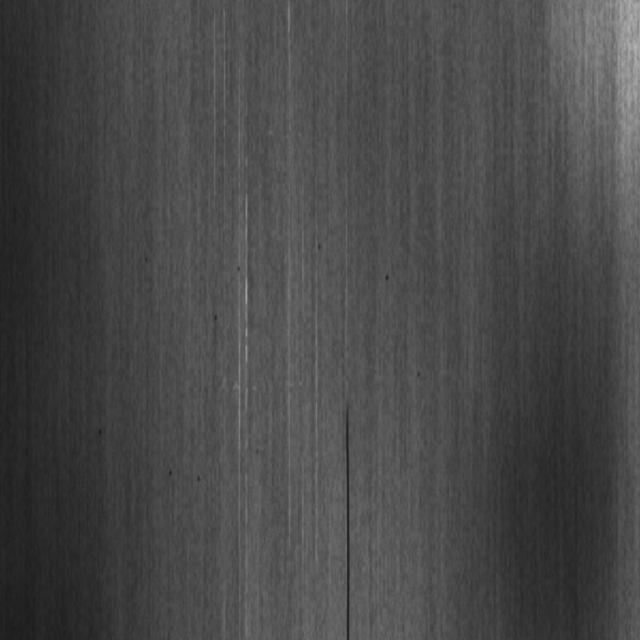
Write a WebGL 1 fragment shader that draws this texture.

```glsl
precision highp float;
uniform vec2 u_resolution;

#define GRAIN_AMOUNT 0.24
#define FINE_STREAKS 0.20
#define BROAD_STREAKS 0.11
#define SCRATCH_LIGHT 0.26
#define CRACK_X 0.543
#define CRACK_TOP 0.37
#define PIT_COUNT 10
#define NICK_COUNT 12
#define SCRATCH_COUNT 9

float hash(vec2 p) {
  vec3 q = fract(vec3(p.xyx) * 0.1031);
  q += dot(q, q.yzx + 33.33);
  return fract((q.x + q.y) * q.z);
}

float noise(vec2 p) {
  vec2 cell = floor(p);
  vec2 f = fract(p);
  f = f * f * (3.0 - 2.0 * f);
  float low = mix(hash(cell), hash(cell + vec2(1.0, 0.0)), f.x);
  float high = mix(hash(cell + vec2(0.0, 1.0)), hash(cell + vec2(1.0)), f.x);
  return mix(low, high, f.y);
}

float signedNoise(vec2 p) {
  return noise(p) - 0.5;
}

float blob(vec2 p, vec2 center, vec2 size) {
  vec2 d = (p - center) / size;
  return exp(-dot(d, d));
}

// Soft light and shade across the metal sheet
float sheen(vec2 p) {
  float slant = p.x + 0.11 * (p.y - 0.5);
  float tone = mix(0.135, 0.315, smoothstep(-0.04, 0.34, slant));
  tone += 0.035 * blob(p, vec2(0.43, 0.35), vec2(0.10, 0.60));
  tone += 0.065 * blob(p, vec2(0.59, 0.02), vec2(0.09, 0.30));
  tone -= 0.020 * blob(p, vec2(0.62, 0.85), vec2(0.14, 0.25));
  tone -= 0.145 * blob(p, vec2(0.88, 0.20), vec2(0.14, 0.38));
  float ragged = 0.05 * signedNoise(p * vec2(45.0, 3.0));
  float corner = smoothstep(0.80, 0.98, p.x + ragged);
  tone += 0.24 * corner * smoothstep(0.52, 1.02, p.y + 2.0 * ragged);
  tone += 0.08 * smoothstep(0.945, 0.985, p.x);
  return tone + 0.025 * signedNoise(p * vec2(9.0, 5.0) + 17.0);
}

// Vertical brushing, from wide bands down to short grains
float brushing(vec2 p) {
  float broad = signedNoise(p * vec2(48.0, 1.5) + 5.0);
  float fine = signedNoise(p * vec2(190.0, 2.5) + 31.0);
  float hair = signedNoise(p * vec2(330.0, 9.0) + 73.0);
  float grain = signedNoise(p * vec2(300.0, 110.0) + 11.0);
  float speck = signedNoise(p * vec2(420.0, 260.0) + 47.0);
  return BROAD_STREAKS * broad + FINE_STREAKS * (0.6 * fine + 0.6 * hair)
       + GRAIN_AMOUNT * (0.7 * grain + 0.4 * speck);
}

float line(float x, float center, float halfWidth) {
  return 1.0 - smoothstep(0.2 * halfWidth, 1.8 * halfWidth, abs(x - center));
}

// Broken bright scratches, one strong and several faint
float scratches(vec2 p) {
  float dashes = smoothstep(0.25, 0.75, noise(vec2(3.0, p.y * 75.0)));
  float reach = 0.35 + 0.65 * blob(p, vec2(0.385, 0.55), vec2(1.0, 0.16));
  reach *= 1.0 - smoothstep(0.80, 0.92, p.y);
  float light = line(p.x, 0.385, 0.0015) * reach * (0.35 + 0.65 * dashes);
  for (int i = 0; i < SCRATCH_COUNT; i++) {
    float id = float(i);
    float x = 0.30 + 0.26 * hash(vec2(id, 2.7));
    float patches = smoothstep(0.40, 0.85, noise(vec2(id * 7.0, p.y * 5.0)));
    float broken = 0.4 + 0.6 * noise(vec2(id * 9.0, p.y * 90.0));
    light += 0.38 * line(p.x, x, 0.0013) * patches * broken;
  }
  return light;
}

// Long dark crack rising from the lower edge
float crack(vec2 p) {
  float center = CRACK_X + 0.003 * signedNoise(vec2(8.0, p.y * 9.0));
  float fade = 1.0 - smoothstep(CRACK_TOP - 0.05, CRACK_TOP + 0.03, p.y);
  return line(p.x, center, 0.0019) * fade;
}

float pits(vec2 p) {
  float dark = 0.0;
  for (int i = 0; i < PIT_COUNT; i++) {
    float id = float(i);
    vec2 center = vec2(0.12 + 0.72 * hash(vec2(id, 13.0)),
                       0.24 + 0.45 * hash(vec2(id, 29.0)));
    float strength = 0.35 + 0.65 * hash(vec2(id, 41.0));
    dark += strength * blob(p, center, vec2(0.0021, 0.0042));
  }
  return min(dark, 1.0);
}

float nicks(vec2 p) {
  float light = 0.0;
  for (int i = 0; i < NICK_COUNT; i++) {
    float id = float(i);
    float row = mix(0.40, 0.79, step(0.5, hash(vec2(id, 53.0))));
    vec2 center = vec2(0.33 + 0.14 * hash(vec2(id, 61.0)),
                       row + 0.012 * (hash(vec2(id, 67.0)) - 0.5));
    light += blob(p, center, vec2(0.0028, 0.0030));
  }
  return light;
}

void main() {
  vec2 p = gl_FragCoord.xy / u_resolution;
  float tone = sheen(p) * (1.0 + brushing(p));
  tone += SCRATCH_LIGHT * scratches(p) + 0.07 * nicks(p);
  tone *= 1.0 - 0.60 * pits(p);
  tone = mix(tone, 0.10, 0.85 * crack(p));
  gl_FragColor = vec4(vec3(clamp(tone, 0.0, 1.0)), 1.0);
}
```
